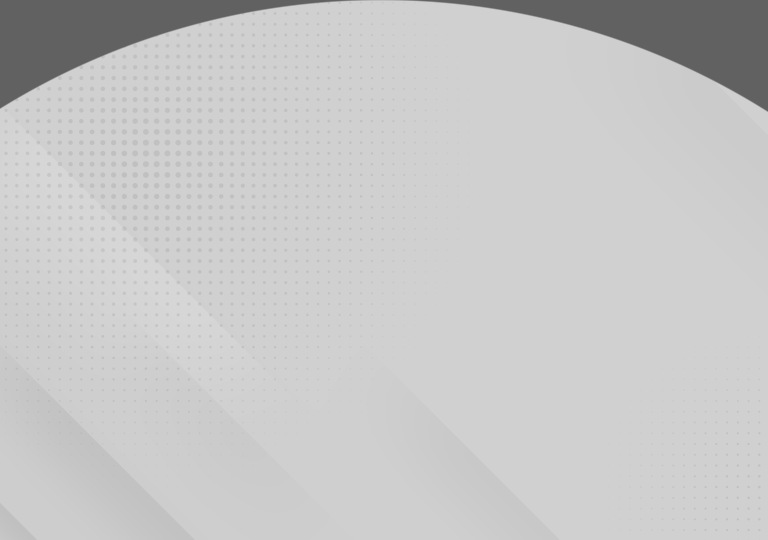
A WebGL 2 fragment shader for this background:

```glsl
#version 300 es
precision highp float;

uniform vec2 u_resolution;
out vec4 outColor;

// Diagonal fold: sharp at its edge, fading out over width on the lower side
float fold(float across, float edge, float width, float pixel) {
    float fade = smoothstep(edge - width, edge, across);
    return fade * (1.0 - smoothstep(edge - pixel, edge + pixel, across));
}

// Dot coverage; radius and opacity shrink away from the cluster centre
float halftone(vec2 p, vec2 centre, float maxRadius, float decay, vec2 fadeRange, float pixel) {
    const float spacing = 0.01993;
    vec2 origin = vec2(0.0111, 0.975);
    vec2 dotCentre = origin + spacing * round((p - origin) / spacing);
    float range = distance(dotCentre, centre);
    float radius = maxRadius * exp(-decay * range);
    float cover = clamp(0.5 + (radius - distance(p, dotCentre)) / pixel, 0.0, 1.0);
    return cover * (1.0 - smoothstep(fadeRange.x, fadeRange.y, range));
}

void main() {
    vec2 p = gl_FragCoord.xy / u_resolution.y;
    p.x += 0.5 * (512.0 / 360.0 - u_resolution.x / u_resolution.y);
    float pixel = 1.0 / u_resolution.y;

    // Coordinates across and along the falling diagonals
    float across = p.x + p.y - 1.0;
    float along = p.x + 1.0 - p.y;

    // Pale sheet with lit and shaded folds
    float tone = 0.815 - 0.012 * smoothstep(0.0, -0.9, across);
    tone += 0.027 * fold(across, -0.194, 0.42, pixel)
        * smoothstep(0.1, 0.4, along) * (1.0 - smoothstep(0.9, 1.3, along));
    tone -= 0.020 * fold(across, -0.343, 0.25, pixel)
        * smoothstep(0.75, 1.05, along) * (1.0 - smoothstep(1.2, 1.75, along));
    tone -= 0.045 * fold(across, -0.639, 0.22, pixel) * smoothstep(0.45, 0.95, along);
    tone -= 0.050 * fold(across, -0.931, 0.12, pixel);
    tone -= 0.030 * fold(across, 0.037, 0.24, pixel) * smoothstep(1.25, 1.75, along);
    tone -= 0.020 * fold(across, 1.172, 0.35, pixel) * smoothstep(1.0, 1.5, along);

    // Two halftone clusters
    float dots = halftone(p, vec2(0.28, 0.713), 0.0058, 2.4, vec2(0.38, 0.68), pixel);
    dots += halftone(p, vec2(1.42, 0.09), 0.0024, 2.0, vec2(0.10, 0.37), pixel);
    tone -= 0.06 * dots;

    // Large disc over the dark backdrop
    float disc = length(p - vec2(0.7065, -0.3405)) - 1.3405;
    tone = mix(tone, 0.38, smoothstep(-pixel, pixel, disc));

    outColor = vec4(vec3(tone), 1.0);
}
```
